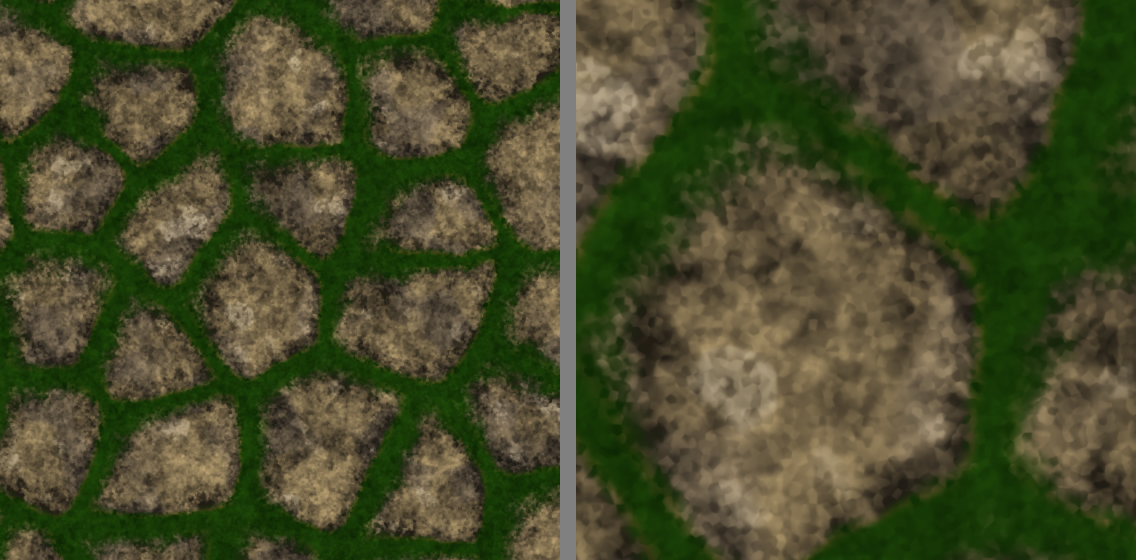
Left, the full canvas; right, a detail of the centre.
A Shadertoy shader for this texture:

```glsl
// Weathered brown boulders set in deep green moss, seen from above.
// A rounded Voronoi diagram gives the stones; layered cellular noise gives
// the mottled rock, the fine grain and the ragged, uneven moss margins.

const float STONES_ACROSS = 4.5;
const vec3 ROCK_DARK  = vec3(0.13, 0.11, 0.08);
const vec3 ROCK_LIGHT = vec3(0.67, 0.58, 0.41);
const vec3 ROCK_GREY  = vec3(0.35, 0.31, 0.27);
const vec3 ROCK_PALE  = vec3(0.77, 0.71, 0.60);
const vec3 MOSS_DARK  = vec3(0.045, 0.14, 0.01);
const vec3 MOSS_LIGHT = vec3(0.13, 0.30, 0.035);
const vec3 MOSS_DRY   = vec3(0.31, 0.30, 0.08);

vec3 hash3(vec2 p) {
    vec3 q = fract(p.xyx * vec3(0.1031, 0.1030, 0.0973));
    q += dot(q, q.yxz + 33.33);
    return fract((q.xxy + q.yzz) * q.zyx);
}

// Cellular noise: random values of nearby feature points, blended by distance.
// The result is centred on zero.
float cellNoise(vec2 p, float seed) {
    vec2 cell = floor(p), local = fract(p);
    float total = 0.0, weights = 0.0;
    for (int y = -1; y <= 1; y++)
    for (int x = -1; x <= 1; x++) {
        vec2 offset = vec2(x, y);
        vec3 h = hash3(cell + offset + seed);
        vec2 r = offset + h.xy - local;
        float w = exp(-7.0 * dot(r, r));
        total += w * h.z;
        weights += w;
    }
    return total / weights - 0.5;
}

vec2 stoneCentre(vec2 cell) {
    return cell + 0.5 + 0.8 * (hash3(cell + 17.0).xy - 0.5);
}

// Returns x: rounded distance to the stone border, yz: offset from its centre.
vec3 stoneField(vec2 p) {
    vec2 cell = floor(p), home = cell;
    float nearest = 1e5;
    for (int y = -1; y <= 1; y++)
    for (int x = -1; x <= 1; x++) {
        vec2 c = cell + vec2(x, y);
        vec2 r = stoneCentre(c) - p;
        if (dot(r, r) < nearest) { nearest = dot(r, r); home = c; }
    }
    vec2 centre = stoneCentre(home);
    float sum = 0.0;
    for (int y = -2; y <= 2; y++)
    for (int x = -2; x <= 2; x++) {
        if (x == 0 && y == 0) continue;
        vec2 other = stoneCentre(home + vec2(x, y));
        float border = dot(0.5 * (centre + other) - p, normalize(other - centre));
        sum += exp(-22.0 * border);
    }
    return vec3(-log(sum) / 22.0, p - centre);
}

vec3 rockColour(vec2 uv, float grain, float rim) {
    float patches = cellNoise(uv * 13.0, 3.0);
    float mottle  = cellNoise(uv * 31.0, 41.0);
    float crumbs  = cellNoise(uv * 68.0, 83.0);
    float tone = 0.57 + 0.34 * patches + 0.36 * mottle + 0.36 * crumbs + 0.40 * grain;
    tone -= 0.34 * rim;
    vec3 colour = mix(ROCK_DARK, ROCK_LIGHT, clamp(tone, 0.0, 1.1));

    // Greyer weathering and a few pale lichen flecks
    float grey = smoothstep(-0.05, 0.35, cellNoise(uv * 17.0, 131.0) - 0.4 * patches);
    colour = mix(colour, ROCK_GREY * (0.45 + tone), 0.55 * grey);
    float fleck = smoothstep(0.30, 0.48, cellNoise(uv * 24.0, 211.0) + 0.15 * crumbs);
    return mix(colour, ROCK_PALE, 0.55 * fleck * (1.0 - rim) * (0.75 + grain));
}

vec3 mossColour(vec2 uv, float grain) {
    float clumps = cellNoise(uv * 22.0, 307.0);
    float tufts  = cellNoise(uv * 75.0, 353.0);
    float tone = 0.48 + 0.30 * clumps + 0.35 * tufts + 0.45 * grain;
    return mix(MOSS_DARK, MOSS_LIGHT, clamp(tone, 0.0, 1.0));
}

void mainImage(out vec4 fragColor, in vec2 fragCoord) {
    vec2 uv = fragCoord / iResolution.y;

    // Bend the stone outlines a little
    vec2 bend = vec2(cellNoise(uv * 9.0, 401.0), cellNoise(uv * 9.0, 449.0));
    vec3 stone = stoneField(uv * STONES_ACROSS + 0.09 * bend + vec2(3.2, 7.6));
    float edge = stone.x;

    float grain = 0.6 * cellNoise(uv * 125.0, 503.0) + 0.6 * cellNoise(uv * 210.0, 557.0);
    float ragged = 0.05 * cellNoise(uv * 42.0, 601.0) + 0.06 * grain;

    // Lower right sides are crisp, upper left sides fade into the moss
    float side = dot(stone.yz, vec2(-0.7, 0.7)) / (length(stone.yz) + 0.05);
    float fade = smoothstep(-0.6, 0.9, side);
    float width = 0.035 + 0.075 * (0.5 + cellNoise(uv * 5.0, 653.0)) * (0.5 + fade);
    float softness = mix(0.035, 0.16, fade);
    float cover = smoothstep(width - 0.02, width + softness, edge + ragged * (0.5 + fade));

    float rim = 1.0 - smoothstep(width, width + mix(0.16, 0.28, fade), edge + ragged);
    vec3 rock = rockColour(uv, grain, rim);
    vec3 moss = mossColour(uv, grain);

    // Thin dry margin on the crisp sides
    float margin = exp(-pow((edge - width) / 0.018, 2.0)) * (1.0 - fade);
    moss = mix(moss, MOSS_DRY, margin * clamp(0.4 + 1.2 * grain, 0.0, 0.8));

    fragColor = vec4(mix(moss, rock, cover), 1.0);
}
```
